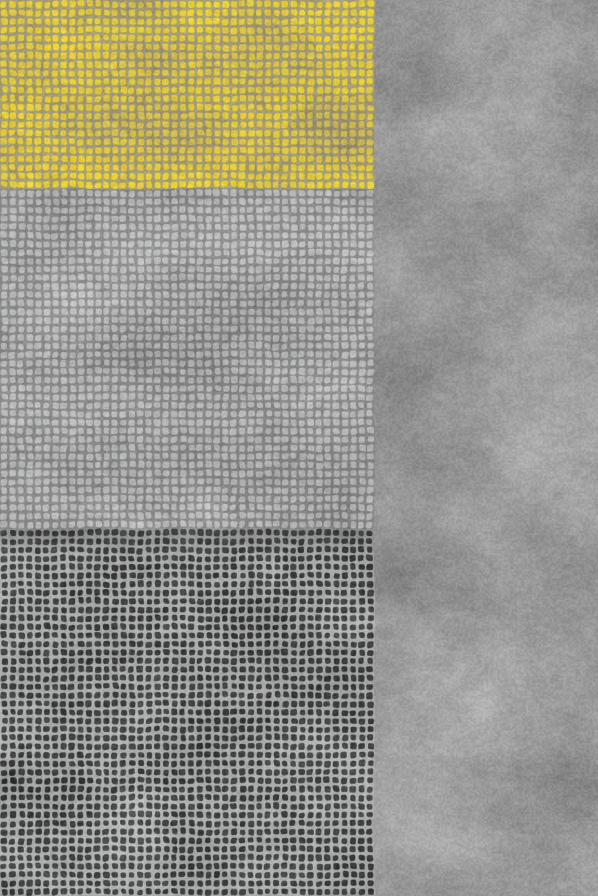
Write a Shadertoy shader that draws this texture.

```glsl
// Woven rug: yellow, pale and charcoal grids of hand-cut tiles beside a mottled grey panel.

const float SPLIT_X = 0.626;      // right edge of the tiled column
const float YELLOW_BASE = 1.184;  // lower edge of the yellow band
const float PALE_BASE = 0.615;    // lower edge of the pale band
const float TOP = 1.5;            // canvas height when its width is 1
const float COLUMNS = 44.0;

float hash(vec2 p) {
    vec3 q = fract(vec3(p.xyx) * 0.1031);
    q += dot(q, q.yzx + 33.33);
    return fract((q.x + q.y) * q.z);
}

float noise(vec2 p) {
    vec2 i = floor(p), f = fract(p);
    f = f * f * (3.0 - 2.0 * f);
    return mix(mix(hash(i), hash(i + vec2(1, 0)), f.x),
               mix(hash(i + vec2(0, 1)), hash(i + vec2(1, 1)), f.x), f.y);
}

// Centred fractal noise with slowly fading octaves
float fbm(vec2 p) {
    float sum = 0.0, amp = 0.5;
    for (int i = 0; i < 5; i++) {
        sum += amp * (noise(p) - 0.5);
        p = mat2(1.6, 1.2, -1.2, 1.6) * p + 7.3;
        amp *= 0.62;
    }
    return sum;
}

// Soft elliptical patch of tone
float pool(vec2 p, vec2 centre, vec2 radius) {
    vec2 q = (p - centre) / radius;
    return exp(-dot(q, q));
}

// Coverage of an irregular pebble-like tile; g is measured in cells
float tile(vec2 g, float halfSize, float blur, float seed) {
    const float ROUND = 0.24;
    vec2 id = floor(g) + seed;
    vec2 jitter = vec2(hash(id), hash(id + 31.7)) - 0.5;
    vec2 size = halfSize + 0.08 * (vec2(hash(id + 57.1), hash(id + 83.9)) - 0.5);
    vec2 q = fract(g) - 0.5 - 0.12 * jitter;
    q += 0.2 * jitter.yx * q.yx;
    vec2 e = abs(q) - size + ROUND;
    float d = length(max(e, 0.0)) + min(max(e.x, e.y), 0.0) - ROUND;
    d += 0.08 * (noise(g * 3.0 + seed) - 0.5);
    return 1.0 - smoothstep(-blur, blur, d);
}

// Centred tone offset of a single tile
float tileTone(vec2 g, float seed) {
    return hash(floor(g) + seed + 5.3) - 0.5;
}

// Grid coordinates fitting whole rows between two heights
vec2 bandGrid(vec2 p, float base, float top, float rows) {
    return vec2(p.x / SPLIT_X * COLUMNS, (p.y - base) / (top - base) * rows);
}

vec3 yellowBand(vec2 p, float cloud, float blur) {
    vec2 g = bandGrid(p, YELLOW_BASE, TOP, 22.0);
    float worn = pool(p, vec2(0.36, 1.40), vec2(0.15, 0.06))
               + pool(p, vec2(0.17, 1.29), vec2(0.14, 0.06))
               + pool(p, vec2(0.57, 1.31), vec2(0.08, 0.08));
    worn = clamp(0.25 + 0.45 * worn + 1.3 * cloud + 0.2 * tileTone(g, 11.0), 0.0, 1.0);
    vec3 dye = mix(vec3(0.93, 0.83, 0.20), vec3(0.77, 0.69, 0.35), worn);
    vec3 gap = mix(vec3(0.67, 0.64, 0.46), vec3(0.57, 0.54, 0.43), worn);
    return mix(gap, dye, tile(g, 0.365, blur, 11.0));
}

vec3 paleBand(vec2 p, float cloud, float blur) {
    vec2 g = bandGrid(p, PALE_BASE, YELLOW_BASE, 40.0);
    float tone = pool(p, vec2(0.14, 0.99), vec2(0.09, 0.06))
               + pool(p, vec2(0.59, 0.90), vec2(0.06, 0.09))
               + pool(p, vec2(0.55, 1.12), vec2(0.15, 0.06))
               + pool(p, vec2(0.08, 0.65), vec2(0.12, 0.04))
               - pool(p, vec2(0.22, 0.87), vec2(0.09, 0.07))
               - pool(p, vec2(0.40, 0.93), vec2(0.12, 0.05))
               - pool(p, vec2(0.04, 1.10), vec2(0.06, 0.05));
    float shade = 0.025 * tone + 0.12 * cloud;
    float dye = 0.71 + 0.03 * tileTone(g, 47.0);
    float value = mix(0.53, dye, tile(g, 0.37, blur, 47.0)) + shade;
    return value * vec3(0.997, 1.003, 1.0);
}

vec3 charcoalBand(vec2 p, float cloud, float blur) {
    vec2 g = bandGrid(p, 0.0, PALE_BASE, 43.0);
    float tone = pool(p, vec2(0.29, 0.46), vec2(0.12, 0.07))
               + pool(p, vec2(0.25, 0.13), vec2(0.15, 0.08))
               - pool(p, vec2(0.16, 0.41), vec2(0.08, 0.06))
               - pool(p, vec2(0.51, 0.37), vec2(0.11, 0.07));
    float topShade = smoothstep(PALE_BASE - 0.05, PALE_BASE, p.y);
    float gap = 0.665 - 0.10 * topShade + 0.03 * tone + 0.15 * cloud;
    float dye = 0.245 + 0.02 * tone + 0.15 * cloud + 0.05 * tileTone(g, 93.0);
    return mix(gap, dye, tile(g, 0.355, blur, 93.0)) * vec3(0.992, 1.005, 0.998);
}

vec3 plainPanel(vec2 p, float cloud) {
    vec2 q = p + 0.09 * vec2(fbm(p * 9.0), fbm(p * 9.0 + 17.0));
    float light = pool(q, vec2(0.83, 1.28), vec2(0.12, 0.13))
                + pool(q, vec2(0.94, 0.94), vec2(0.10, 0.08))
                + pool(q, vec2(0.88, 0.70), vec2(0.12, 0.08))
                + pool(q, vec2(0.80, 0.35), vec2(0.13, 0.10))
                + pool(q, vec2(0.72, 0.10), vec2(0.12, 0.12));
    float dark = pool(q, vec2(0.69, 1.35), vec2(0.08, 0.10))
               + pool(q, vec2(0.75, 1.11), vec2(0.13, 0.05))
               + pool(q, vec2(0.72, 0.88), vec2(0.11, 0.08))
               + pool(q, vec2(0.73, 0.52), vec2(0.14, 0.07))
               + pool(q, vec2(0.95, 0.16), vec2(0.05, 0.06));
    return vec3(0.59 + 0.055 * light - 0.04 * dark + 0.17 * cloud);
}

void mainImage(out vec4 fragColor, in vec2 fragCoord) {
    vec2 p = fragCoord / iResolution.xy * vec2(1.0, TOP);
    float pixel = 1.0 / iResolution.x;

    // Hand-drawn wobble bends the grid lines and band edges together
    vec2 w = p + 0.003 * (vec2(noise(p * 26.0), noise(p * 26.0 + 40.0)) - 0.5);
    float cloud = fbm(p * vec2(9.0, 11.0) + 3.0);
    float blur = 0.04 + 0.5 * pixel * COLUMNS / SPLIT_X;

    vec3 color = charcoalBand(w, cloud, blur);
    color = mix(color, paleBand(w, cloud, blur), smoothstep(-pixel, pixel, w.y - PALE_BASE));
    color = mix(color, yellowBand(w, cloud, blur), smoothstep(-pixel, pixel, w.y - YELLOW_BASE));
    color = mix(color, plainPanel(p, cloud), smoothstep(-pixel, pixel, w.x - SPLIT_X));

    // Wool pile grain
    color += 0.08 * (noise(p * 330.0) - 0.5) + 0.03 * (noise(p * vec2(60.0, 150.0)) - 0.5);
    fragColor = vec4(clamp(color, 0.0, 1.0), 1.0);
}
```
